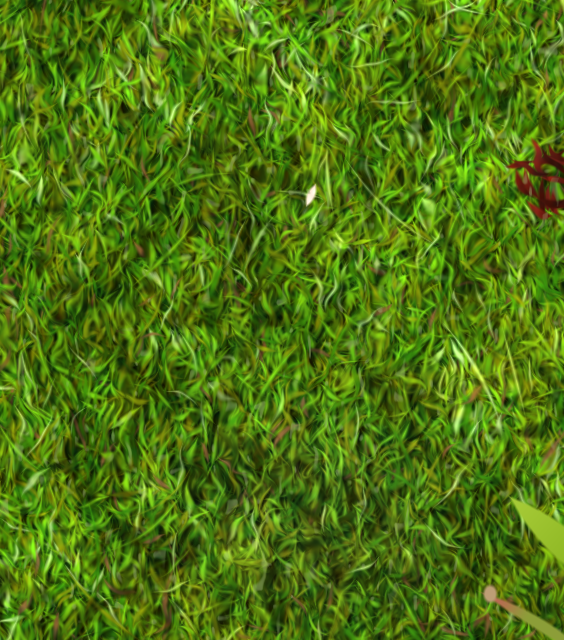
Give the GLSL for this texture, as a WebGL 2 fragment shader.

```glsl
#version 300 es
precision highp float;
precision highp int;
// Dense, tangled lawn of short blades with a few fallen leaves and stalks.

uniform vec2 u_resolution;
out vec4 fragColor;

const vec3 DEEP  = vec3(0.15, 0.27, 0.02);
const vec3 GREEN = vec3(0.21, 0.46, 0.03);
const vec3 OLIVE = vec3(0.43, 0.50, 0.04);
const vec3 LIME  = vec3(0.37, 0.64, 0.06);
const vec3 PALE  = vec3(0.58, 0.72, 0.40);
const vec3 STRAW = vec3(0.44, 0.33, 0.17);
const float SOFT = 0.0031;

// Integer hash: three values in 0..1 per cell and seed
vec3 hash3(ivec3 c) {
    uvec3 v = uvec3(c) * 1664525u + 1013904223u;
    v.x += v.y * v.z; v.y += v.z * v.x; v.z += v.x * v.y;
    v ^= v >> 16u;
    v.x += v.y * v.z; v.y += v.z * v.x; v.z += v.x * v.y;
    return vec3(v >> 8u) / 16777216.0;
}

float noise(vec2 p, int seed) {
    ivec2 c = ivec2(floor(p));
    vec2 f = fract(p);
    f = f * f * (3.0 - 2.0 * f);
    float a = hash3(ivec3(c, seed)).x;
    float b = hash3(ivec3(c + ivec2(1, 0), seed)).x;
    float d = hash3(ivec3(c + ivec2(0, 1), seed)).x;
    float e = hash3(ivec3(c + ivec2(1, 1), seed)).x;
    return mix(mix(a, b, f.x), mix(d, e, f.x), f.y);
}

// Curved, pointed blade: x = edge distance, y = position from root to tip
vec2 blade(vec2 q, float angle, float len, float halfWidth, float bend) {
    vec2 axis = vec2(sin(angle), cos(angle));
    float u = 2.0 * dot(q, axis) / len;
    float side = q.x * axis.y - q.y * axis.x - bend * u * u;
    return vec2(abs(side) - halfWidth * (1.0 - u * u), 0.5 + 0.5 * u);
}

vec3 paint(vec3 base, vec3 tint, float d) {
    return mix(base, tint, smoothstep(SOFT, -SOFT, d));
}

vec3 grassColor(float tone) {
    vec3 c = mix(DEEP, GREEN, smoothstep(0.06, 0.18, tone));
    c = mix(c, OLIVE, smoothstep(0.36, 0.46, tone));
    c = mix(c, LIME, smoothstep(0.56, 0.66, tone));
    return mix(c, PALE, smoothstep(0.98, 1.10, tone));
}

// One scattered layer of blades, each with a soft shadow at its side
vec3 bladeLayer(vec3 col, vec2 p, float cell, float width, float density,
                float lean, float bias, int seed) {
    ivec2 home = ivec2(floor(p / cell));
    for (int j = -1; j <= 1; j++)
    for (int i = -1; i <= 1; i++) {
        ivec2 id = home + ivec2(i, j);
        vec3 h = hash3(ivec3(id, seed));
        vec3 k = hash3(ivec3(id, seed + 101));
        vec3 m = hash3(ivec3(id, seed + 211));
        if (m.z > density) continue;
        vec2 q = p - (vec2(id) + h.xy) * cell;
        float angle = (h.z + k.x - 1.0) * 1.5 + lean;
        float len = cell * mix(0.9, 1.7, k.y);
        float halfWidth = width * mix(0.6, 1.3, k.z);
        float bend = (m.x - 0.5) * 0.25 * cell;
        float shade = blade(q - vec2(0.003, -0.002), angle, len, halfWidth, bend).x;
        col *= 1.0 - 0.17 * smoothstep(0.007, -0.001, shade);
        vec2 b = blade(q, angle, len, halfWidth, bend);
        vec3 tint = grassColor(m.y + bias);
        tint = mix(tint, STRAW, step(0.965, fract(m.x * 17.0)));
        col = paint(col, tint * mix(0.88, 1.14, b.y), b.x);
    }
    return col;
}

// Loose fan of dry red leaves
vec3 redLeaves(vec3 col, vec2 p, vec2 center) {
    for (int i = 0; i < 18; i++) {
        vec3 h = hash3(ivec3(i, 7, 900));
        vec3 k = hash3(ivec3(i + 3, 8, 901));
        vec2 q = p - center - (h.xy - 0.5) * vec2(0.08, 0.10);
        vec2 b = blade(q, -1.0 + (h.z - 0.5) * 2.2, mix(0.03, 0.07, k.x), 0.006, 0.004);
        vec3 tint = mix(vec3(0.20, 0.05, 0.02), vec3(0.46, 0.13, 0.09), k.y);
        col = paint(col, tint * mix(0.7, 1.2, b.y), b.x);
    }
    return col;
}

void main() {
    vec2 p = gl_FragCoord.xy / u_resolution.y;

    // Broad variation in tone and lean, with a dim area low in the middle
    float patches = noise(p * 8.0, 1) * 0.55 + noise(p * 21.0, 2) * 0.45;
    float lean = (noise(p * 5.0, 3) - 0.5) * 0.15;
    float dim = smoothstep(0.32, 0.0, length((p - vec2(0.5, 0.2)) * vec2(0.8, 1.1)));

    // Undergrowth, then blades from deep to near, crumpled by a small warp
    vec2 warp = vec2(noise(p * 38.0, 11), noise(p * 38.0, 12)) - 0.5;
    vec2 g = p + 0.013 * warp;
    vec3 col = mix(DEEP * 0.6, GREEN, noise(p * vec2(70.0, 40.0), 4));
    for (int i = 0; i < 13; i++) {
        float rise = float(i) / 12.0;
        float bias = (patches - 0.5) * 0.55 - 0.06 + 0.15 * rise - 0.09 * dim;
        col = bladeLayer(col, g, mix(0.044, 0.033, rise), 0.0033, 1.0, lean, bias, 20 + i);
    }
    col = bladeLayer(col, g, 0.036, 0.0020, 0.25, lean, 0.55, 60);
    col = bladeLayer(col, p, 0.085, 0.0026, 0.4, lean, 0.25, 50);

    // Yellowed tufts and shaded hollows
    float yellow = smoothstep(0.48, 0.80, noise(p * vec2(34.0, 22.0), 14));
    col = mix(col, OLIVE * (0.15 + 1.75 * col.g), 0.45 * yellow);
    float hollow = smoothstep(0.62, 0.92, noise(g * vec2(62.0, 40.0), 15));
    col *= 1.0 - 0.42 * hollow;

    // Leaf litter
    col = redLeaves(col, g, vec2(0.842, 0.712));
    float flake = blade(p - vec2(0.486, 0.695), 0.4, 0.036, 0.006, 0.0).x;
    col = paint(col, vec3(0.82, 0.76, 0.70), flake);

    // Fine mottling, coloured grain and small pale glints
    float grain = noise(p * vec2(130.0, 90.0), 5);
    col *= 1.20 * mix(0.86, 1.14, grain) * mix(0.76, 1.24, patches);
    float hue = noise(p * 85.0, 6) - 0.5;
    col += vec3(0.08, -0.02, -0.04) * hue;
    float glint = smoothstep(0.78, 0.98, noise(g * vec2(110.0, 60.0), 8));
    col = mix(col, vec3(0.62, 0.70, 0.46), 0.45 * glint);
    col = mix(col, vec3(dot(col, vec3(0.3, 0.6, 0.1))), 0.14 * dim);

    // Smooth broad leaf and curled stalk at the lower right
    vec2 leaf = blade(p - vec2(0.887, 0.144), -0.85, 0.24, 0.023, 0.0);
    col = paint(col, mix(vec3(0.48, 0.66, 0.08), vec3(0.66, 0.80, 0.22), leaf.y), leaf.x);
    vec2 stalk = blade(p - vec2(0.847, 0.022), -1.01, 0.21, 0.009, -0.006);
    vec3 stalkTint = mix(vec3(0.55, 0.62, 0.22), vec3(0.72, 0.42, 0.32), smoothstep(0.6, 0.9, stalk.y));
    col = paint(col, stalkTint, stalk.x);
    col = paint(col, vec3(0.74, 0.62, 0.46), length((p - vec2(0.766, 0.072)) * vec2(1.0, 0.75)) - 0.010);

    fragColor = vec4(clamp(col, 0.0, 1.0), 1.0);
}
```
